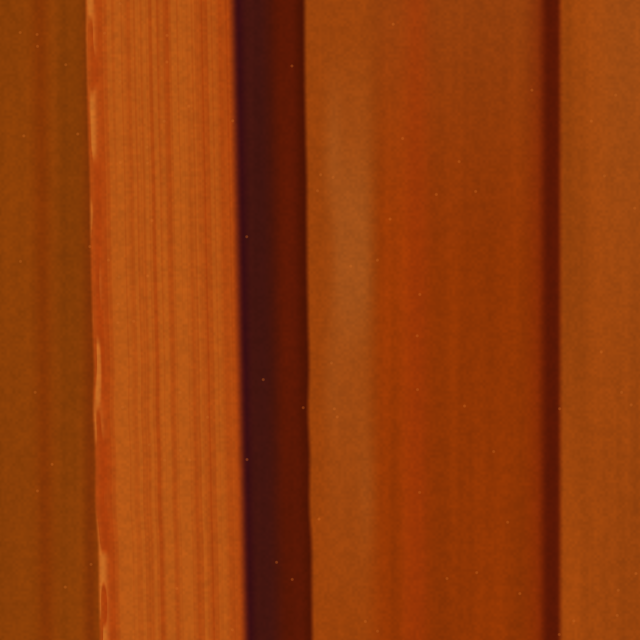
This texture is drawn by a WebGL 2 fragment shader. Its source:

```glsl
#version 300 es
precision highp float;
uniform vec2 u_resolution;
out vec4 outColor;

const vec3 OCHRE  = vec3(0.54, 0.245, 0.03);
const vec3 AMBER  = vec3(0.71, 0.34, 0.085);
const vec3 EMBER  = vec3(0.65, 0.21, 0.03);
const vec3 RUST   = vec3(0.575, 0.215, 0.02);
const vec3 HONEY  = vec3(0.61, 0.27, 0.05);
const vec3 DUSTY  = vec3(0.64, 0.33, 0.11);
const vec3 SHADOW = vec3(0.27, 0.085, 0.06);
const vec3 PLUM   = vec3(0.20, 0.04, 0.07);
const vec3 MAROON = vec3(0.38, 0.10, 0.02);

float hash(vec2 p) {
  vec3 q = fract(vec3(p.xyx) * 0.1031);
  q += dot(q, q.yzx + 33.33);
  return fract((q.x + q.y) * q.z);
}

float noise(vec2 p) {
  vec2 i = floor(p), f = fract(p);
  f = f * f * (3.0 - 2.0 * f);
  return mix(mix(hash(i), hash(i + vec2(1, 0)), f.x),
             mix(hash(i + vec2(0, 1)), hash(i + vec2(1, 1)), f.x), f.y);
}

// Long vertical fibres, centred on zero
float fibres(vec2 p, float density, float seed) {
  float sum = 0.0, weight = 0.5;
  for (int i = 0; i < 3; i++) {
    sum += weight * (noise(vec2(p.x * density, p.y * 1.6) + seed) - 0.5);
    density *= 2.1;
    seed += 17.3;
    weight *= 0.6;
  }
  return sum;
}

// Soft step across an edge
float past(float x, float edge, float blur) {
  return smoothstep(edge - blur, edge + blur, x);
}

// Soft vertical band
float band(float x, float left, float right, float blur) {
  return past(x, left, blur) * (1.0 - past(x, right, blur));
}

// Bell-shaped stripe
float stripe(float x, float centre, float width) {
  float d = (x - centre) / width;
  return exp(-d * d);
}

vec3 leftPlank(vec2 p) {
  vec3 c = OCHRE * (1.0 + 0.22 * fibres(p, 28.0, 3.0));
  c = mix(c, RUST * 0.85, 0.6 * stripe(p.x, 0.062 + 0.01 * (1.0 - p.y), 0.014));
  return mix(c, MAROON, 0.35 * stripe(p.x, 0.142, 0.012));
}

// u runs from 0 at the plank's left edge to 1 at its right
vec3 brightPlank(vec2 p, float u) {
  vec3 c = mix(AMBER, EMBER, 0.75 * past(u, 0.96, 0.12));
  float line = fibres(vec2(u, p.y * 0.35), 20.0, 41.0);
  c = mix(c, EMBER * 0.95, clamp(0.22 - 1.5 * line, 0.0, 0.75));
  c = mix(c, EMBER, 0.6 * stripe(u, 0.06, 0.06));
  float chips = smoothstep(0.5, 0.8, noise(vec2(u * 30.0, p.y * 18.0)));
  return mix(c, vec3(0.82, 0.48, 0.17), chips * 0.7 * stripe(u, 0.03, 0.035));
}

vec3 darkGap(vec2 p, float u) {
  vec3 c = mix(PLUM, SHADOW, past(u, 0.14, 0.10));
  c = mix(c, MAROON * 0.93, past(u, 0.52, 0.16));
  c = mix(c, MAROON * 0.82, stripe(u, 0.97, 0.12));
  return c * (1.0 + 0.2 * fibres(p, 40.0, 71.0));
}

vec3 widePlank(vec2 p) {
  vec3 c = RUST * (1.0 + 0.3 * fibres(p, 26.0, 90.0));
  c = mix(c, DUSTY * 0.9, 0.45 * smoothstep(0.55, 1.1, p.y));
  c = mix(c, HONEY, 0.8 * band(p.x, 0.47, 0.585, 0.02));
  // Worn, dusty patch
  float worn = smoothstep(0.3, 0.75, noise(vec2(p.x * 22.0, p.y * 5.0) + 7.0));
  c = mix(c, DUSTY, (0.25 + 0.55 * worn) * band(p.x, 0.51, 0.58, 0.015)
                    * band(p.y, 0.15, 0.85, 0.12));
  c = mix(c, EMBER, 0.4 * stripe(p.x, 0.65, 0.02));
  return mix(c, MAROON * 1.2, 0.65 * past(p.x, 0.835, 0.025));
}

vec3 rightPlank(vec2 p) {
  vec3 c = HONEY * (1.0 + 0.25 * fibres(p, 32.0, 120.0));
  return mix(c, DUSTY, 0.4 * smoothstep(0.2, 1.0, p.y) * past(p.x, 0.93, 0.05));
}

// Sparse pale dust specks
float specks(vec2 p, float cells) {
  vec2 id = floor(p * cells);
  vec2 centre = 0.25 + 0.5 * vec2(hash(id + 5.0), hash(id + 19.0));
  float dot0 = 1.0 - smoothstep(0.04, 0.16, length(fract(p * cells) - centre));
  return dot0 * step(0.955, hash(id + 53.0));
}

void main() {
  vec2 p = gl_FragCoord.xy / u_resolution;
  // Edges lean slightly and wobble
  float drop = 1.0 - p.y;
  float wobble = 0.004 * (noise(vec2(2.0, p.y * 14.0)) - 0.5);
  float brightL = 0.133 + 0.022 * drop + wobble;
  float brightR = 0.360 + 0.020 * drop;
  float gapR = 0.475 + 0.012 * drop + wobble;

  vec3 c = leftPlank(p);
  c = mix(c, brightPlank(p, (p.x - brightL) / (brightR - brightL)), past(p.x, brightL, 0.003));
  c = mix(c, darkGap(p, (p.x - brightR) / (gapR - brightR)), past(p.x, brightR + 0.004, 0.010));
  c = mix(c, widePlank(p), past(p.x, gapR, 0.005));
  c = mix(c, MAROON * 0.92, band(p.x, 0.848, 0.876, 0.010));
  c = mix(c, rightPlank(p), past(p.x, 0.876, 0.006));

  // Dust and fine surface grain
  c = mix(c, DUSTY * 1.2, 0.4 * specks(p, 45.0));
  c *= 1.0 + 0.07 * (noise(p * 230.0) - 0.5) + 0.05 * (noise(p * 90.0) - 0.5);
  outColor = vec4(c, 1.0);
}
```
